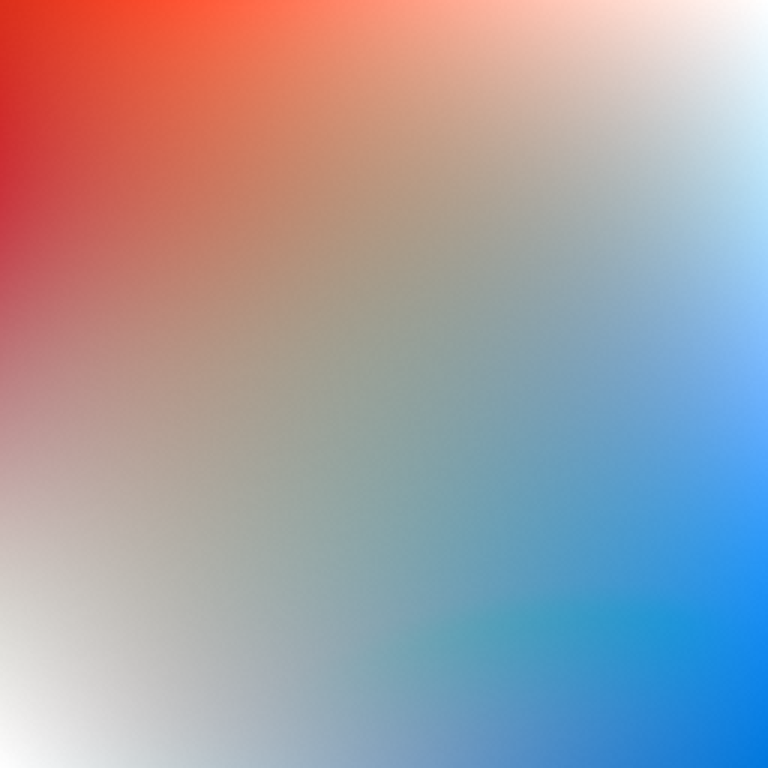
This background is drawn by a three.js fragment shader. Its source:

```glsl
// A soft four-corner gradient: red and blue facing two white corners around a grey middle.
// Four edge ramps are blended across the square as a Coons patch, then the interior
// is tinted, a faint teal arc is laid over the blue corner, and fine grain is added.

varying vec2 vUv;

const vec3 WHITE = vec3(1.0);
const vec3 RED = vec3(0.86, 0.18, 0.10);
const vec3 BLUE = vec3(0.0, 0.47, 0.87);

// Catmull-Rom curve from b to c
vec3 spline(vec3 a, vec3 b, vec3 c, vec3 d, float t) {
  vec3 slopeB = 0.5 * (c - a);
  vec3 slopeC = 0.5 * (d - b);
  vec3 rise = c - b;
  return b + t * (slopeB + t * (3.0 * rise - 2.0 * slopeB - slopeC
    + t * (slopeB + slopeC - 2.0 * rise)));
}

// Smooth ramp through five evenly spaced colours
vec3 ramp(vec3 a, vec3 b, vec3 c, vec3 d, vec3 e, float t) {
  float x = clamp(t, 0.0, 1.0) * 4.0;
  if (x < 1.0) return spline(2.0 * a - b, a, b, c, x);
  if (x < 2.0) return spline(a, b, c, d, x - 1.0);
  if (x < 3.0) return spline(b, c, d, e, x - 2.0);
  return spline(c, d, e, 2.0 * e - d, x - 3.0);
}

// Bilinear blend of four corner colours
vec3 bilinear(vec3 bottomLeft, vec3 bottomRight, vec3 topLeft, vec3 topRight, vec2 p) {
  return mix(mix(bottomLeft, bottomRight, p.x), mix(topLeft, topRight, p.x), p.y);
}

// Blend of the four edge ramps
vec3 edgePatch(vec2 p) {
  vec3 bottom = ramp(WHITE, vec3(0.75, 0.79, 0.81), vec3(0.52, 0.64, 0.75),
    vec3(0.25, 0.53, 0.79), BLUE, p.x);
  vec3 top = ramp(RED, vec3(1.0, 0.34, 0.21), vec3(1.0, 0.58, 0.47),
    vec3(1.0, 0.80, 0.74), WHITE, p.x);
  vec3 left = ramp(WHITE, vec3(0.82, 0.79, 0.77), vec3(0.74, 0.50, 0.51),
    vec3(0.79, 0.20, 0.23), RED, p.y);
  vec3 right = ramp(BLUE, vec3(0.13, 0.58, 0.97), vec3(0.44, 0.71, 1.0),
    vec3(0.71, 0.88, 0.98), WHITE, p.y);
  return mix(bottom, top, p.y) + mix(left, right, p.x)
    - bilinear(WHITE, BLUE, RED, WHITE, p);
}

// Colour shift that mutes the interior and vanishes on the edges
vec3 interiorTint(vec2 p) {
  vec2 fade = 4.0 * p * (1.0 - p);
  return fade.x * fade.y * bilinear(
    vec3(0.04, 0.05, 0.0), vec3(0.0, 0.04, -0.09),
    vec3(-0.09, 0.24, 0.13), vec3(-0.14, -0.02, -0.12), 2.0 * p - 0.5);
}

// Strength of the arc: crisp along its top, fading downwards
float arcShade(vec2 p) {
  float offset = p.x - 0.78;
  float depth = 0.22 - 0.68 * offset * offset - p.y;
  float profile = smoothstep(-0.03, 0.03, depth) * (1.0 - smoothstep(0.0, 0.18, depth));
  return profile * smoothstep(0.3, 0.7, p.x) * (1.0 - smoothstep(0.85, 1.0, p.x));
}

float hash(vec2 p) {
  return fract(sin(dot(p, vec2(127.1, 311.7))) * 43758.5);
}

void main() {
  vec3 color = clamp(edgePatch(vUv) + interiorTint(vUv), 0.0, 1.0);
  color += vec3(-0.07, 0.015, -0.01) * arcShade(vUv);
  color += 0.008 * (hash(floor(vUv * 256.0)) - 0.5);
  gl_FragColor = vec4(clamp(color, 0.0, 1.0), 1.0);
}
```
